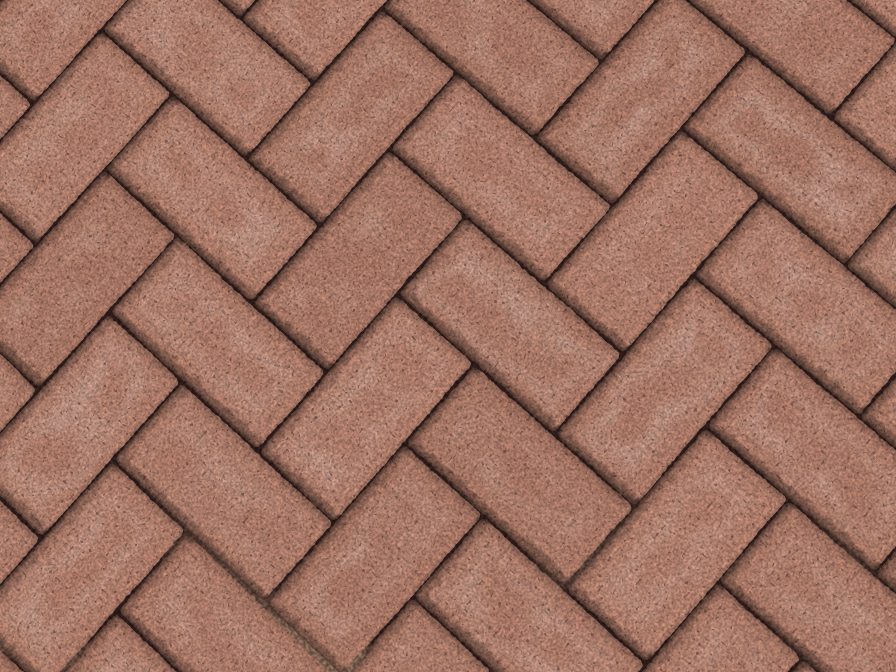
Reproduce this texture procedurally as a Shadertoy shader.

```glsl
vec2 hash22(vec2 p) {
    vec3 q = fract(p.xyx * vec3(0.1031, 0.1030, 0.0973));
    q += dot(q, q.yzx + 33.33);
    return fract((q.xx + q.yz) * q.zy);
}

// Gradient noise, roughly -0.5 to 0.5
float noise(vec2 p) {
    vec2 cell = floor(p), f = p - cell;
    vec2 w = f * f * f * (f * (f * 6.0 - 15.0) + 10.0);
    vec4 corner;
    for (int k = 0; k < 4; k++) {
        vec2 o = vec2(k & 1, k >> 1);
        float angle = 6.2832 * hash22(cell + o).x;
        corner[k] = dot(vec2(cos(angle), sin(angle)), f - o);
    }
    return mix(mix(corner.x, corner.y, w.x), mix(corner.z, corner.w, w.x), w.y);
}

// Canvas to paving plane: x runs down-right, y up-right, one unit is a brick width
vec2 pavingPlane(vec2 p) {
    p -= vec2(0.590, 0.5625);
    vec2 q = vec2(2.292 * p.x + 0.122 * p.y, 0.291 * p.x - 4.555 * p.y);
    q /= 1.0 + 0.014 * (q.x + q.y);
    return vec2(2.0 * q.x + q.y, 2.0 * q.x - q.y);
}

// Herringbone: the diagonal index modulo 4 tells which half of which brick this is
void findBrick(vec2 st, out vec2 origin, out vec2 size) {
    vec2 cell = floor(st);
    float part = mod(cell.x + cell.y, 4.0);
    bool falling = part < 1.5;
    origin = cell - (falling ? vec2(part, 0.0) : vec2(0.0, part - 2.0));
    size = falling ? vec2(2.0, 1.0) : vec2(1.0, 2.0);
}

// Distance inward from the edge of a rounded brick
float brickDepth(vec2 f, vec2 size) {
    vec2 q = abs(f - 0.5 * size) - 0.5 * size + 0.06;
    return 0.06 - length(max(q, 0.0)) - min(max(q.x, q.y), 0.0);
}

void mainImage(out vec4 fragColor, in vec2 fragCoord) {
    vec2 p = fragCoord / iResolution.y;
    float pixel = 6.5 / iResolution.y;
    vec2 st = pavingPlane(p);
    vec2 origin, size;
    findBrick(st, origin, size);
    vec2 f = st - origin;
    vec2 id = hash22(origin + 57.0);
    vec2 tone = hash22(origin + 191.0);

    float grain = noise(st * 31.0 + 300.0);
    float coarse = noise(st * 13.0 + 70.0);
    float blotch = noise(st * 2.4 + id * 40.0);
    float depth = brickDepth(f, size) + 0.008 * coarse + 0.006 * grain;

    // Clay face with a pale worn ring that differs from brick to brick
    vec3 clay = mix(vec3(0.635, 0.445, 0.378), vec3(0.67, 0.475, 0.405), tone.x);
    float ringDepth = (depth - 0.22 - 0.10 * id.x - 0.22 * blotch) / 0.10;
    float ring = exp(-ringDepth * ringDepth) * (0.2 + 0.8 * id.y);
    float haze = smoothstep(-0.2, 0.5, blotch) * smoothstep(0.1, 0.3, depth);
    vec3 color = mix(clay, vec3(0.72, 0.57, 0.515), clamp(0.5 * ring + 0.4 * haze, 0.0, 0.75));

    // Sandy grain, small pits and warm pebbles
    color *= 1.0 + 0.22 * grain + 0.10 * coarse + 0.24 * noise(st * 47.0);
    float pits = smoothstep(0.32, 0.5, noise(st * 27.0 + 900.0));
    color = mix(color, vec3(0.36, 0.23, 0.20), 0.6 * pits);
    float pebbles = smoothstep(0.34, 0.5, noise(st * 19.0 + 500.0));
    color = mix(color, vec3(0.78, 0.54, 0.43), 0.6 * pebbles);

    // Bevels: lit from the right, shaded on the two left-facing sides
    vec2 wobble = vec2(0.03 * coarse + 0.02 * blotch);
    vec2 nearSide = 1.0 - smoothstep(0.065, 0.125, f + wobble);
    vec2 farSide = 1.0 - smoothstep(0.055, 0.105, size - f + wobble);
    float shade = max(0.19 * nearSide.x, 0.29 * nearSide.y);
    color *= 1.0 - shade + 0.04 * farSide.x - 0.09 * farSide.y;

    // Soft contact shadow, deepest beside the left-facing sides
    float contact = 0.16 + 0.22 * max(nearSide.x, nearSide.y);
    color *= 1.0 - contact * (1.0 - smoothstep(0.012, 0.06, depth));

    // Dark joints, with sand in a few of the lower ones
    float sandy = smoothstep(0.0, 0.25, noise(p * 5.0 + 3.0))
                * (1.0 - smoothstep(0.02, 0.3, p.y));
    vec3 joint = mix(vec3(0.17, 0.105, 0.10), vec3(0.56, 0.45, 0.37), 0.8 * sandy);
    joint *= 1.0 + 0.6 * grain;
    float gap = 0.011 + 0.014 * noise(st * 1.9 + 20.0) + 0.012 * sandy;
    float stone = smoothstep(gap - 0.6 * pixel, gap + 0.6 * pixel, depth);
    fragColor = vec4(mix(joint, color, stone), 1.0);
}
```
